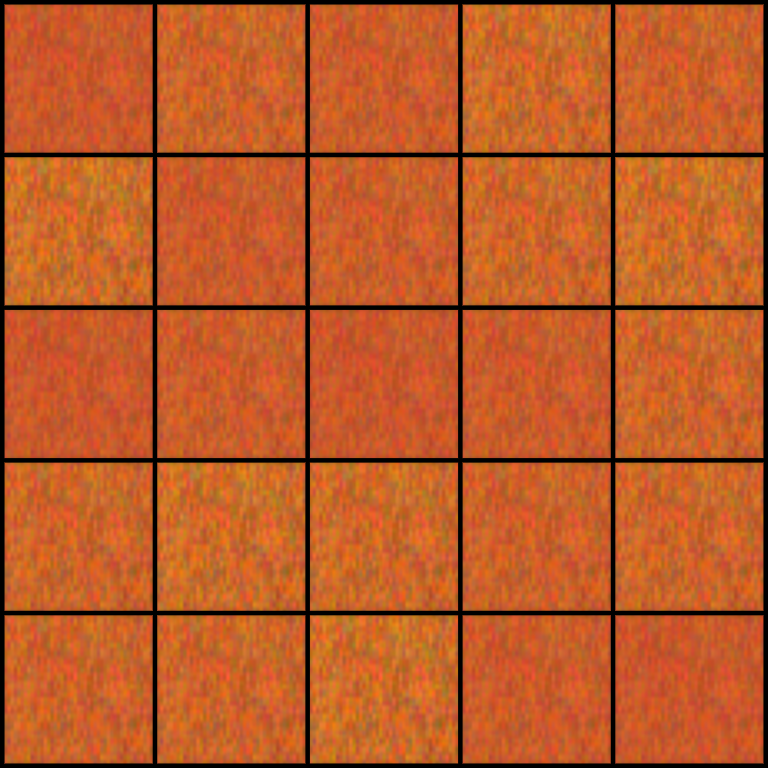
This pattern is drawn by a Shadertoy shader. Its source:

```glsl
#define TILES 5.0
#define LINE 0.0059
#define RED_CLAY vec3(0.795, 0.345, 0.168)
#define ORANGE_CLAY vec3(0.810, 0.437, 0.160)
#define LIGHT_SHIFT vec3(0.24, 0.08, -0.05)
#define HUE_SHIFT vec3(-0.12, 0.16, 0.00)
#define BLUE_SHIFT vec3(0.02, -0.03, 0.17)
#define FINE_GRAIN vec2(46.0, 19.0)
#define BROAD_GRAIN vec2(15.0, 8.0)
#define SEED 17.0

vec3 hash3(vec2 p) {
    vec3 q = fract(p.xyx * vec3(0.1031, 0.1030, 0.0973));
    q += dot(q, q.yxz + 33.33);
    return fract((q.xxy + q.yzz) * q.zyx);
}

// Three independent channels of smooth value noise, centred on zero
vec3 noise3(vec2 p) {
    vec2 i = floor(p);
    vec2 f = fract(p);
    f = f * f * (3.0 - 2.0 * f);
    vec3 low = mix(hash3(i), hash3(i + vec2(1.0, 0.0)), f.x);
    vec3 high = mix(hash3(i + vec2(0.0, 1.0)), hash3(i + 1.0), f.x);
    return mix(low, high, f.y) - 0.5;
}

// Upright fibres over softer mottling
vec3 clayGrain(vec2 p) {
    vec3 fine = noise3(p * FINE_GRAIN + SEED);
    vec3 cross = noise3(p * FINE_GRAIN.yx * vec2(1.3, 0.8) + 71.0);
    vec3 broad = noise3(p * BROAD_GRAIN + 143.0);
    return 0.75 * fine + 0.35 * cross + 0.35 * broad;
}

void mainImage(out vec4 fragColor, in vec2 fragCoord) {
    vec2 uv = fragCoord / iResolution.xy;
    float pixel = 1.0 / min(iResolution.x, iResolution.y);

    // Grid with a full line along every outer edge
    float pitch = (1.0 - LINE) / TILES;
    vec2 grid = (uv - 0.5 * LINE) / pitch;
    vec2 tile = floor(grid);
    vec2 local = fract(grid);
    vec2 toLine = (0.5 - abs(local - 0.5)) * pitch;
    float edge = min(toLine.x, toLine.y) - 0.5 * LINE;

    // Each tile has its own firing tone; paler tiles show more grain
    vec3 variation = hash3(tile * 7.0 + SEED);
    float tone = pow(variation.x, 1.4);
    vec3 color = mix(RED_CLAY, ORANGE_CLAY, tone);

    vec3 grain = clayGrain(local) * mix(0.75, 1.2, tone);
    color += grain.x * LIGHT_SHIFT + grain.y * HUE_SHIFT + grain.z * BLUE_SHIFT;

    // Glow toward the upper left and a dull rim at the tile edge
    color += 0.03 * tone * (local.y - local.x) * vec3(0.6, 1.0, 0.0);
    color *= 1.0 - 0.12 * exp(-max(edge, 0.0) * 400.0);

    float cover = clamp(edge / pixel + 0.5, 0.0, 1.0);
    fragColor = vec4(clamp(color, 0.0, 1.0) * cover, 1.0);
}
```
